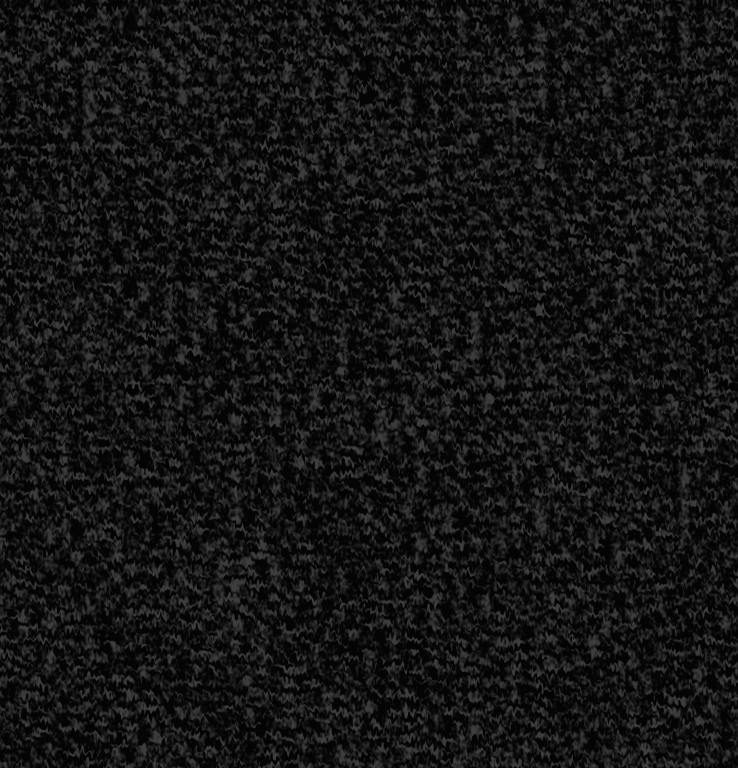
Give the GLSL for this texture, as a WebGL 1 fragment shader.

```glsl
precision highp float;
// Black knitted cloth: short slanted grey flecks lie in wavy horizontal rows.
// Stretched gradient noise makes the flecks, a warped sine the rows, and a
// fine vertical jitter frays their edges before a soft tone curve.

uniform vec2 u_resolution;

vec2 gradientAt(vec2 cell) {
  vec3 h = fract(cell.xyx * vec3(0.1031, 0.1030, 0.0973));
  h += dot(h, h.yzx + 33.33);
  float angle = 6.2831853 * fract((h.x + h.y) * h.z);
  return vec2(cos(angle), sin(angle));
}

// Gradient noise scaled to a standard deviation near one
float noise(vec2 p) {
  vec2 cell = floor(p);
  vec2 f = p - cell;
  vec2 fade = f * f * f * (f * (f * 6.0 - 15.0) + 10.0);
  float a = dot(gradientAt(cell), f);
  float b = dot(gradientAt(cell + vec2(1.0, 0.0)), f - vec2(1.0, 0.0));
  float c = dot(gradientAt(cell + vec2(0.0, 1.0)), f - vec2(0.0, 1.0));
  float d = dot(gradientAt(cell + vec2(1.0, 1.0)), f - vec2(1.0, 1.0));
  return 4.6 * mix(mix(a, b, fade.x), mix(c, d, fade.x), fade.y);
}

void main() {
  vec2 p = gl_FragCoord.xy / u_resolution.y;

  // Fray: narrow columns slip up and down
  vec2 frayed = p;
  frayed.y += 0.0024 * noise(p * vec2(235.0, 95.0) + 17.3);

  // Flecks fall gently to the right
  vec2 slanted = vec2(frayed.x, frayed.y + 0.33 * frayed.x);
  float flecks = noise(slanted * vec2(58.0, 118.0) + 5.7);

  // Knit rows, bent and broken by slow noise
  float bend = noise(p * vec2(30.0, 24.0) + 41.9);
  float rows = 1.41 * sin(6.2831853 * (frayed.y * 56.0 + 0.16 * bend));

  // Fibre grain and faint broad patches
  float grain = noise(p * vec2(205.0, 150.0) + 73.1);
  float patches = noise(p * vec2(7.0, 9.0) + 2.4);

  float relief = 0.78 * flecks + 0.36 * rows + 0.46 * grain + 0.12 * patches;
  float tone = 0.017 + 0.225 * smoothstep(-1.0, 2.4, relief);
  gl_FragColor = vec4(vec3(tone), 1.0);
}
```
